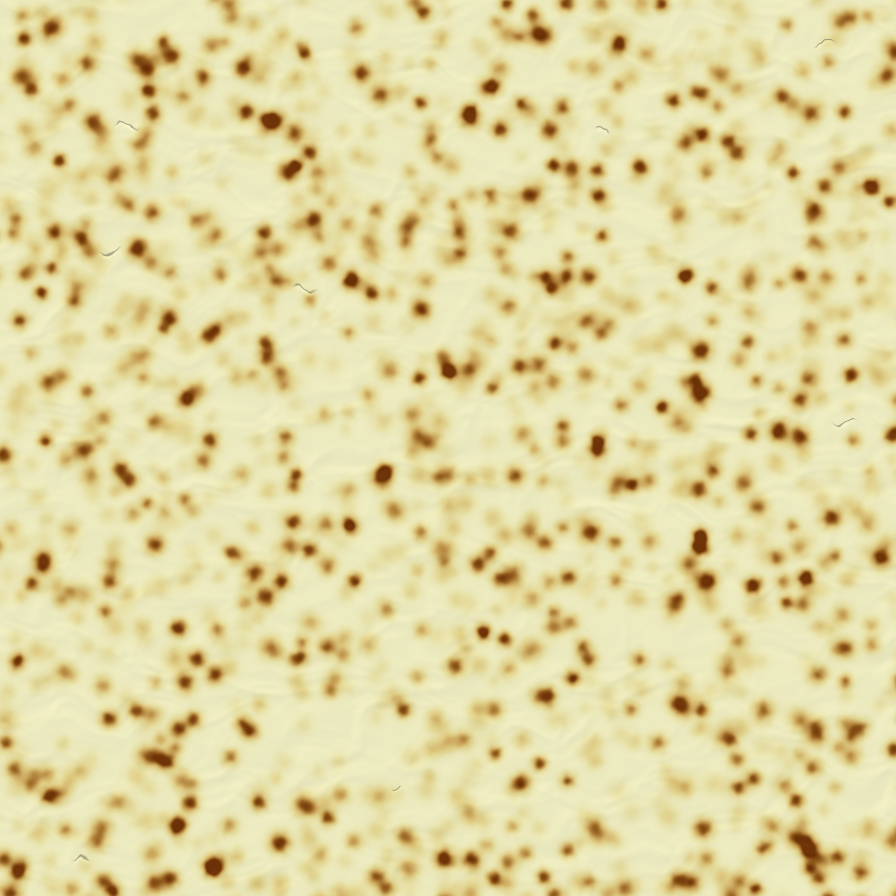
A Shadertoy shader for this texture:

```glsl
// Cream wrinkled paper scattered with soft rusty-brown speckles.

const float SPOT_GRID = 32.0;        // cells per canvas height
const int   SPOTS_PER_CELL = 3;
const float SPOT_CHANCE = 0.45;
const float CLUSTERING = 0.55;
const vec2  SPOT_RADIUS = vec2(0.0052, 0.0076);
const vec2  SPOT_STRENGTH = vec2(0.12, 1.25);
const float SPOT_FALLOFF = 2.6;      // higher gives fewer dark spots
const float EDGE_WARP = 0.0022;
const vec2  WRINKLE_SCALE = vec2(12.0, 21.0);
const vec2  LIGHT_STEP = vec2(-0.0012, 0.0024);
const float RELIEF = 0.075;
const float CRACK_GRID = 5.0;
const float CRACK_CHANCE = 0.32;

const vec3 SHADOW_TINT = vec3(1.0, 0.96, 0.72);
const vec3 CRACK_COLOR = vec3(0.50, 0.49, 0.40);

// Stain colours from bare paper to the darkest core
const int STOPS = 7;
const vec3 STAIN[STOPS] = vec3[](
    vec3(0.925, 0.918, 0.750), vec3(0.900, 0.870, 0.640),
    vec3(0.870, 0.800, 0.520), vec3(0.800, 0.660, 0.370),
    vec3(0.690, 0.510, 0.230), vec3(0.550, 0.340, 0.100),
    vec3(0.430, 0.200, 0.030));
const float STAIN_AT[STOPS] = float[](0.0, 0.13, 0.32, 0.55, 0.75, 0.95, 1.2);

vec3 hash3(vec2 p) {
    vec3 q = fract(p.xyx * vec3(0.1031, 0.1030, 0.0973));
    q += dot(q, q.yxz + 33.33);
    return fract((q.xxy + q.yzz) * q.zyx);
}

float cornerSlope(vec2 cell, vec2 offset) {
    float angle = 6.28319 * hash3(cell + 71.0).x;
    return dot(vec2(cos(angle), sin(angle)), offset);
}

// Gradient noise, roughly -0.7 to 0.7
float noise(vec2 p) {
    vec2 i = floor(p), f = p - i, e = vec2(1.0, 0.0);
    vec2 u = f * f * f * (f * (f * 6.0 - 15.0) + 10.0);
    return mix(mix(cornerSlope(i, f), cornerSlope(i + e, f - e), u.x),
               mix(cornerSlope(i + e.yx, f - e.yx), cornerSlope(i + 1.0, f - 1.0), u.x), u.y);
}

// Creased sheet: wide ridges bent by noise, plus fine grain
float paperHeight(vec2 p) {
    vec2 q = p * WRINKLE_SCALE;
    q += 0.7 * vec2(noise(p * 17.0 + 5.0), noise(p * 17.0 + 40.0));
    float ridges = -abs(noise(q)) - 0.45 * abs(noise(q * 2.1 + 13.0));
    return ridges + 0.16 * noise(q * 3.7 + 27.0) + 0.05 * noise(p * 150.0);
}

// Sum of soft spots, clustered by slow noise
float stainDensity(vec2 p) {
    p += EDGE_WARP * vec2(noise(p * 95.0), noise(p * 95.0 + 60.0));
    vec2 home = floor(p * SPOT_GRID);
    float density = 0.0;
    for (int y = -1; y <= 1; y++)
    for (int x = -1; x <= 1; x++)
    for (int k = 0; k < SPOTS_PER_CELL; k++) {
        vec2 cell = home + vec2(x, y);
        vec3 place = hash3(cell + float(k) * 137.0 + 11.0);
        vec3 kind = hash3(cell + float(k) * 59.0 + 503.0);
        vec2 center = (cell + place.xy) / SPOT_GRID;
        float chance = SPOT_CHANCE + CLUSTERING * noise(center * 13.0 + 8.0);
        float radius = mix(SPOT_RADIUS.x, SPOT_RADIUS.y, kind.y);
        float strength = mix(SPOT_STRENGTH.x, SPOT_STRENGTH.y, pow(kind.x, SPOT_FALLOFF));
        vec2 d = (p - center) / radius;
        density += step(place.z, chance) * strength * exp(-0.5 * dot(d, d));
    }
    return density;
}

vec3 stainColor(float density) {
    vec3 color = STAIN[0];
    for (int i = 1; i < STOPS; i++) {
        float t = (density - STAIN_AT[i - 1]) / (STAIN_AT[i] - STAIN_AT[i - 1]);
        color = mix(color, STAIN[i], clamp(t, 0.0, 1.0));
    }
    return color;
}

// Rare short cracks: x is the dark line, y the lit lip below it
vec2 cracks(vec2 p, float pixel) {
    vec2 cell = floor(p * CRACK_GRID);
    vec3 r = hash3(cell + 307.0);
    vec2 d = p - (cell + 0.2 + 0.6 * r.xy) / CRACK_GRID;
    float halfWidth = mix(0.006, 0.018, r.x);
    float curve = 0.004 * cos(d.x * 190.0 + r.y * 6.0) + 0.003 * noise(p * 160.0);
    float present = step(r.z, CRACK_CHANCE) * smoothstep(halfWidth, 0.4 * halfWidth, abs(d.x));
    float line = smoothstep(0.0006 + pixel, 0.0, abs(d.y - curve));
    float lip = smoothstep(0.0025 + pixel, 0.0, abs(d.y - curve + 0.0025));
    return present * vec2(line, lip);
}

void mainImage(out vec4 fragColor, in vec2 fragCoord) {
    vec2 p = fragCoord / iResolution.y;
    vec3 color = stainColor(stainDensity(p));

    // Light from the upper left
    float slope = paperHeight(p - LIGHT_STEP) - paperHeight(p + LIGHT_STEP);
    float shade = clamp(slope * RELIEF, -0.045, 0.025);
    color += shade * SHADOW_TINT;

    vec2 crack = cracks(p, 1.0 / iResolution.y);
    color += 0.035 * crack.y;
    color = mix(color, CRACK_COLOR, 0.65 * crack.x);
    fragColor = vec4(clamp(color, 0.0, 1.0), 1.0);
}
```
